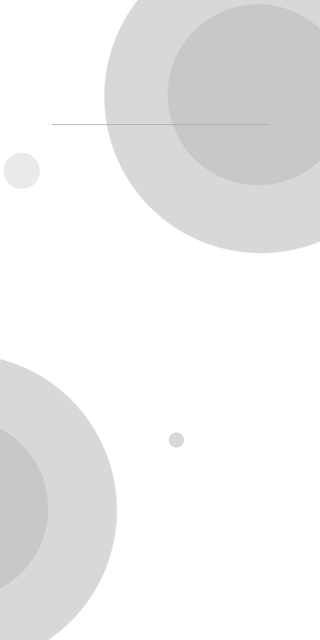
Write a WebGL 1 fragment shader that draws this background.

```glsl
precision highp float;
// Minimal white backdrop with two pairs of nested grey discs, two dots and a thin rule.

uniform vec2 u_resolution;

#define OUTER_RADIUS 0.4890
#define INNER_RADIUS 0.2826
#define INNER_OFFSET vec2(-0.0085, 0.0060)
#define RULE_HALF_WIDTH 0.0013
#define RIM_WIDTH 0.0040

const vec3 PAPER = vec3(1.0);
const vec3 PALE_GREY = vec3(0.918);
const vec3 LIGHT_GREY = vec3(0.847);
const vec3 MID_GREY = vec3(0.784);
const vec3 RULE_GREY = vec3(0.670);

// Pixel coverage of a shape from its signed distance.
float coverage(float dist, float softness) {
  return clamp(0.5 - dist / softness, 0.0, 1.0);
}

float discDistance(vec2 p, vec2 center, float radius) {
  return length(p - center) - radius;
}

float segmentDistance(vec2 p, vec2 a, vec2 b) {
  vec2 ab = b - a;
  float t = clamp(dot(p - a, ab) / dot(ab, ab), 0.0, 1.0);
  return length(p - a - ab * t);
}

// A large light disc with a soft rim and a darker disc inside it.
vec3 nestedDiscs(vec3 color, vec2 p, vec2 center, float pixel) {
  float outer = discDistance(p, center, OUTER_RADIUS);
  float inner = discDistance(p, center + INNER_OFFSET, INNER_RADIUS);
  color = mix(color, LIGHT_GREY, coverage(outer, max(pixel, RIM_WIDTH)));
  return mix(color, MID_GREY, coverage(inner, pixel));
}

void main() {
  // The canvas width is one unit.
  vec2 p = gl_FragCoord.xy / u_resolution.x;
  float pixel = 1.0 / u_resolution.x;

  // Large discs cut by the canvas edges.
  vec3 color = nestedDiscs(PAPER, p, vec2(0.8150, 1.6980), pixel);
  color = nestedDiscs(color, p, vec2(-0.1235, 0.4050), pixel);

  // Small dots.
  float paleDot = discDistance(p, vec2(0.0677, 1.4661), 0.0565);
  float lightDot = discDistance(p, vec2(0.5510, 0.6250), 0.0237);
  color = mix(color, PALE_GREY, coverage(paleDot, pixel));
  color = mix(color, LIGHT_GREY, coverage(lightDot, pixel));

  // Thin horizontal rule.
  float rule = segmentDistance(p, vec2(0.1640, 1.6105), vec2(0.8400, 1.6105));
  color = mix(color, RULE_GREY, coverage(rule - RULE_HALF_WIDTH, pixel));

  gl_FragColor = vec4(color, 1.0);
}
```
